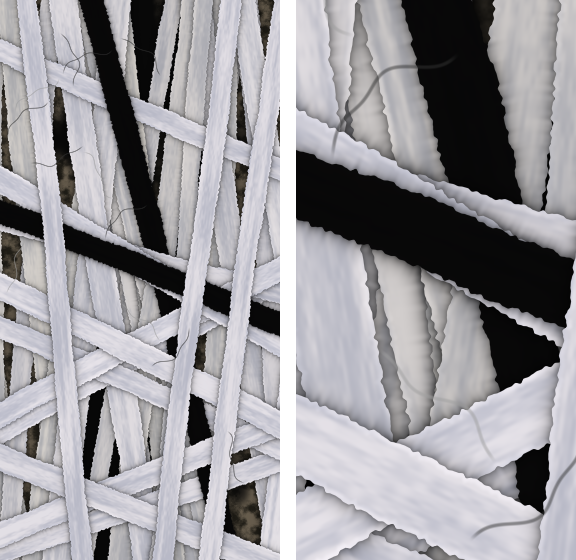
Left, the full canvas; right, a detail of the centre.
Write a WebGL 2 fragment shader that draws this texture.

```glsl
#version 300 es
precision highp float;
// Torn cloth strips woven over a dark earthy ground: a steep pale layer,
// slanting white bands, two black bands and a few white strips on top.
// Each strip is a frayed line distance with a soft contact shadow.
uniform vec2 u_resolution;
out vec4 fragColor;

float hash(vec2 p) {
  return fract(sin(dot(p, vec2(127.1, 311.7))) * 43758.5453);
}

float noise(vec2 p) {
  vec2 cell = floor(p), f = fract(p);
  f = f * f * (3.0 - 2.0 * f);
  return mix(mix(hash(cell), hash(cell + vec2(1, 0)), f.x),
             mix(hash(cell + vec2(0, 1)), hash(cell + vec2(1, 1)), f.x), f.y);
}

float fbm(vec2 p) {
  float sum = 0.0, gain = 0.5;
  for (int i = 0; i < 4; i++) {
    sum += gain * noise(p);
    p = p * 2.1 + 7.3;
    gain *= 0.5;
  }
  return sum / 0.94;
}

// Rough brown ground with black hollows
vec3 ground(vec2 p) {
  vec3 earth = mix(vec3(0.12, 0.11, 0.085), vec3(0.40, 0.36, 0.30),
                   smoothstep(0.25, 0.75, fbm(p * 38.0)));
  float middle = 1.0 - smoothstep(0.12, 0.34, abs(p.x - 0.48));
  float hollow = smoothstep(0.45, 0.6, noise(p * vec2(7.0, 4.0)) * 0.6 + middle * 0.5);
  return mix(earth, vec3(0.03), hollow);
}

// Lays one strip running from a to b over the colour beneath
vec3 strip(vec3 under, vec2 p, vec2 a, vec2 b, float halfWidth, vec3 cloth, float seed) {
  vec2 dir = normalize(b - a), q = p - a;
  float along = dot(q, dir);
  float across = dot(q, vec2(-dir.y, dir.x)) + 0.006 * sin(along * 3.0 + seed * 5.0);
  float side = seed * 17.0 + sign(across) * 5.0;
  float edge = abs(across) - halfWidth
             + 0.005 * (noise(vec2(along * 170.0, side)) - 0.5)
             + 0.007 * (noise(vec2(along * 8.0, side)) - 0.5);
  if (edge > 0.06) return under;

  // Long creases, woven threads and a pale frayed rim
  float crease = noise(vec2(along * 5.0, across * 75.0) + seed * 13.0);
  float weave = noise(vec2(along * 60.0, across * 190.0) + seed * 29.0);
  float patches = noise(vec2(along * 4.0, across * 12.0) + seed * 7.0);
  float light = 0.45 * crease + 0.2 * weave + 0.35 * patches;
  vec3 colour = cloth * mix(vec3(0.86, 0.87, 0.90), vec3(1.05, 1.04, 1.03),
                            smoothstep(0.15, 0.75, light));
  colour *= 1.0 + 0.05 * smoothstep(-0.009, -0.002, edge);

  float pixel = 2.0 / u_resolution.y;
  vec3 shaded = under * (1.0 - 0.42 * exp(-max(edge, 0.0) / 0.008));
  return mix(shaded, colour, 1.0 - smoothstep(-0.7 * pixel, 0.7 * pixel, edge));
}

void main() {
  vec2 p = gl_FragCoord.xy * 2.0 / u_resolution.y;
  vec3 colour = ground(p);
  vec3 white = vec3(0.84, 0.835, 0.865), black = vec3(0.032, 0.031, 0.032);

  // Steep pale layer, shuffled in depth and thinner near both sides
  for (int i = 0; i < 20; i++) {
    float id = float(i);
    float t = (mod(id * 7.0, 20.0) + hash(vec2(id, 1.0))) / 20.0 * 1.1 - 0.05;
    float middle = t + 0.06 * sin((t - 0.12) * 8.38);
    float lean = (hash(vec2(id, 2.0)) - 0.5) * 0.42 - 0.03;
    vec3 cloth = mix(vec3(0.80, 0.79, 0.775), white, hash(vec2(id, 3.0)))
               * (0.93 + 0.09 * hash(vec2(id, 4.0)));
    colour = strip(colour, p, vec2(middle - lean, 0.0), vec2(middle + lean, 2.0),
                   0.032 + 0.018 * hash(vec2(id, 5.0)), cloth, id + 1.0);
  }

  // Slanting bands, with the steep black one threaded between them
  for (int i = 0; i < 10; i++) {
    float id = float(i);
    if (i == 4)
      colour = strip(colour, p, vec2(0.83, 0.0), vec2(0.33, 2.0), 0.041, black, 41.0);
    float place = fract(id * 0.618 + 0.1), vary = hash(vec2(id, 6.0));
    bool rising = i % 5 < 2;
    float left = rising ? 0.7 * place - 0.05 : 0.3 + 1.6 * place;
    float climb = rising ? 0.18 + 0.38 * vary : -0.22 - 0.4 * vary;
    colour = strip(colour, p, vec2(0.0, left), vec2(1.0, left + climb),
                   0.036 + 0.010 * hash(vec2(id, 7.0)),
                   white * (0.97 + 0.06 * vary), id + 50.0);
  }
  colour = strip(colour, p, vec2(0.0, 1.245), vec2(1.0, 0.84), 0.040, black, 71.0);

  // Last white strips on top
  for (int i = 0; i < 3; i++) {
    float id = float(i);
    float foot = 0.34 * id + 0.30 - 0.06 * id * id;
    float lean = i == 0 ? -0.20 : 0.14 + 0.2 * hash(vec2(id, 8.0));
    colour = strip(colour, p, vec2(foot, 0.0), vec2(foot + lean, 2.0),
                   0.036, white, id + 80.0);
  }

  // Loose curling threads, dark and pale
  for (int i = 0; i < 12; i++) {
    float id = float(i);
    vec2 q = p - vec2(hash(vec2(id, 9.0)), 2.0 * hash(vec2(id, 10.0)));
    float angle = 6.28 * hash(vec2(id, 11.0));
    q = mat2(cos(angle), sin(angle), -sin(angle), cos(angle)) * q;
    float bend = 0.022 * sin(q.x * 24.0 + id) + 0.006 * sin(q.x * 67.0);
    float slope = 0.53 * cos(q.x * 24.0 + id) + 0.4 * cos(q.x * 67.0);
    float d = abs(q.y - bend) / sqrt(1.0 + slope * slope);
    float thread = (1.0 - smoothstep(0.0005, 0.0035, d))
                 * (1.0 - smoothstep(0.08, 0.10, abs(q.x)));
    colour = mix(colour, vec3(i % 3 == 0 ? 0.62 : 0.2), 0.5 * thread);
  }

  fragColor = vec4(colour, 1.0);
}
```
